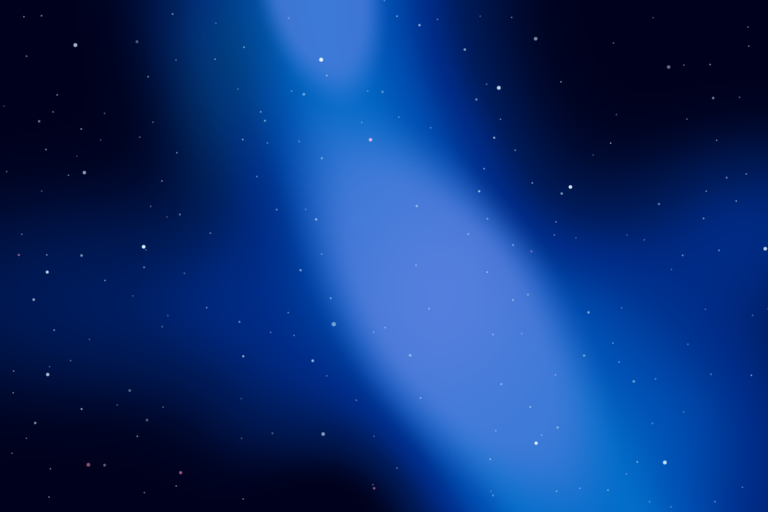
This background is drawn by a Shadertoy shader. Its source:

```glsl
// A blue nebula: a bright band curves from the top centre to the lower right.
// Soft glows set a density that picks the sky colour; two pale cores lie on
// the band, and hashed grids of three sizes scatter the stars.

#define BAND_LEFT 0.25
#define BAND_RIGHT 0.27
#define WISP_AMOUNT 0.10
#define TEAL_AMOUNT 0.55
#define CORE_STRENGTH 0.95
#define STAR_RADIUS 0.0044
#define STAR_CHANCE 0.38

const vec3 NIGHT = vec3(0.00, 0.005, 0.11);
const vec3 NAVY  = vec3(0.00, 0.09, 0.31);
const vec3 ROYAL = vec3(0.00, 0.17, 0.53);
const vec3 AZURE = vec3(0.00, 0.30, 0.69);
const vec3 SKY   = vec3(0.01, 0.43, 0.79);
const vec3 TEAL  = vec3(0.01, 0.26, 0.44);
const vec3 PALE  = vec3(0.35, 0.50, 0.87);

float hash(vec2 p) {
    return fract(sin(dot(p, vec2(127.1, 311.7))) * 43758.5453);
}

float noise(vec2 p) {
    vec2 i = floor(p), f = fract(p);
    f = f * f * (3.0 - 2.0 * f);
    return mix(mix(hash(i), hash(i + vec2(1, 0)), f.x),
               mix(hash(i + vec2(0, 1)), hash(i + vec2(1, 1)), f.x), f.y);
}

float glow(vec2 p, vec2 centre, vec2 radius) {
    vec2 q = (p - centre) / radius;
    return exp(-dot(q, q));
}

// Rounded lozenge with its long axis along a unit direction
float softCore(vec2 p, vec2 centre, vec2 axis, vec2 halfSize, float blur) {
    vec2 q = p - centre;
    q = abs(vec2(dot(q, vec2(axis.y, -axis.x)), dot(q, axis))) / halfSize;
    float d = pow(pow(q.x, 1.8) + pow(q.y, 1.8), 1.0 / 1.8);
    return 1.0 - smoothstep(1.0 - blur, 1.0 + blur, d);
}

// Curved band plus the side clouds
float density(vec2 p) {
    float fall = clamp(1.0 - p.y, 0.0, 1.0);
    float dx = p.x - (0.62 + 0.47 * pow(fall, 1.4));
    float width = dx < 0.0 ? BAND_LEFT : BAND_RIGHT;
    float d = exp(-dx * dx / (width * width));
    d += 0.26 * glow(p, vec2(0.37, 0.41), vec2(0.23, 0.19));
    d += 0.25 * glow(p, vec2(0.04, 0.42), vec2(0.26, 0.21));
    d += 0.24 * glow(p, vec2(0.58, 0.24), vec2(0.19, 0.20));
    d += 0.50 * glow(p, vec2(1.38, 0.16), vec2(0.30, 0.32));
    d += 0.36 * glow(p, vec2(1.50, 0.56), vec2(0.22, 0.17));
    d += 0.22 * glow(p, vec2(1.17, 0.42), vec2(0.18, 0.20));
    d -= 0.14 * glow(p, vec2(0.66, 0.02), vec2(0.16, 0.12));
    return d + WISP_AMOUNT * (noise(p * 4.5) - 0.5) * smoothstep(0.0, 0.4, d);
}

vec3 skyColour(float d) {
    vec3 c = mix(NIGHT, NAVY, smoothstep(0.0, 0.27, d));
    c = mix(c, ROYAL, smoothstep(0.20, 0.52, d));
    c = mix(c, AZURE, smoothstep(0.45, 0.78, d));
    return mix(c, SKY, smoothstep(0.70, 1.05, d));
}

// Three grids, from few large stars to many faint ones
vec3 stars(vec2 p, float pixel) {
    vec3 light = vec3(0.0);
    float cells = 5.0, radius = STAR_RADIUS, power = 1.0;
    for (int layer = 0; layer < 3; layer++) {
        vec2 id = floor(p * cells);
        vec2 seed = id + 37.0 * float(layer);
        vec2 spot = 0.12 + 0.76 * vec2(hash(seed + 3.1), hash(seed + 8.7));
        float dist = length(p - (id + spot) / cells);
        float size = radius * mix(0.65, 1.0, hash(seed + 5.3));
        float disc = 1.0 - smoothstep(max(size - pixel, 0.0), size + pixel, dist);
        float lit = step(hash(seed), STAR_CHANCE);
        vec3 tint = mix(vec3(0.88, 0.95, 1.0), vec3(1.0, 0.55, 0.65),
                        step(0.93, hash(seed + 1.9)));
        light += tint * disc * lit * power * mix(0.45, 1.0, hash(seed + 6.2));
        cells *= 1.8;
        radius *= 0.6;
        power *= 0.72;
    }
    return min(light, 1.0);
}

void mainImage(out vec4 fragColor, in vec2 fragCoord) {
    // Height runs 0 to 1; width keeps the 3:2 composition
    vec2 p = fragCoord / iResolution.xy * vec2(1.5, 1.0);
    vec3 colour = skyColour(density(p));

    // Teal fringe on the upper left of the band
    colour = mix(colour, TEAL, TEAL_AMOUNT * glow(p, vec2(0.44, 0.88), vec2(0.10, 0.22)));

    // Pale cores
    float mainCore = softCore(p, vec2(0.88, 0.39), vec2(-0.57, 0.82), vec2(0.18, 0.41), 0.30);
    float topCore = softCore(p, vec2(0.625, 1.02), vec2(-0.24, 0.97), vec2(0.105, 0.20), 0.28);
    float heart = 0.68 + 0.32 * glow(p, vec2(0.86, 0.42), vec2(0.20, 0.24));
    colour = mix(colour, PALE, CORE_STRENGTH * mainCore * heart);
    colour = mix(colour, PALE, 0.68 * topCore);

    vec3 starLight = stars(p, 1.0 / iResolution.y);
    fragColor = vec4(colour + starLight * (1.0 - colour), 1.0);
}
```
